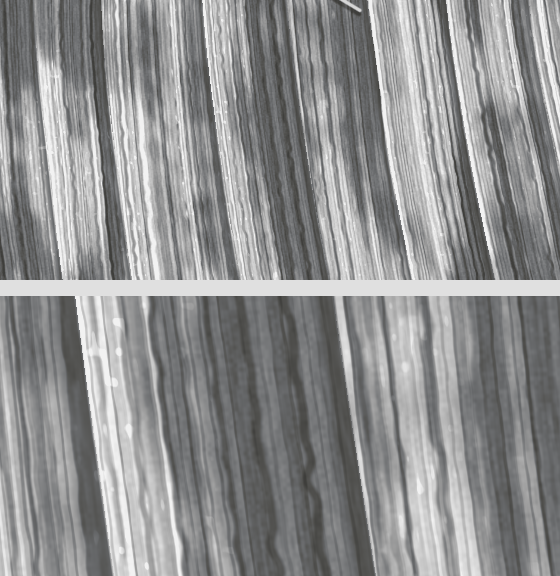
Top: the whole. Bottom: its middle third, enlarged.
Reproduce this texture procedurally as a Shadertoy shader.

```glsl
// Edges of stacked paper sheets, leaning to the right and crossed by dappled shade.
// Sheared 1D cells at three scales make bundles, folds and sheets; layered value
// noise makes the leaf shadows, and each sheet catches the light differently.

#define LEAN 0.055        // shear of the sheets at the left side
#define FAN 0.05          // extra shear towards the right
#define BEND 0.035        // curvature along the sheets
#define BUNDLES 3.4       // bundles per canvas height
#define FOLDS 25.0        // folds per canvas height
#define SHEETS 74.0       // sheets per canvas height
#define SHADE_TONE 0.455
#define SUN_TONE 0.79
#define SUN_AMOUNT 0.50   // larger lights a larger area
#define SOFTNESS 0.17     // half width of the shadow borders

float hash(vec2 p) {
    vec3 q = fract(vec3(p.xyx) * 0.1031);
    q += dot(q, q.yzx + 33.33);
    return fract((q.x + q.y) * q.z);
}

float noise(vec2 p) {
    vec2 i = floor(p), f = fract(p);
    f = f * f * (3.0 - 2.0 * f);
    float low = mix(hash(i), hash(i + vec2(1, 0)), f.x);
    float high = mix(hash(i + vec2(0, 1)), hash(i + vec2(1, 1)), f.x);
    return mix(low, high, f.y);
}

// Uneven strips across u: x = tone, y = dark gap, z = bright ridge.
vec3 strips(float u, float y, float count, float seed) {
    float s = u * count;
    s += 1.2 * noise(vec2(s * 0.4, seed));
    s += 0.2 * (noise(vec2(s * 0.8, y * 38.0 + seed)) - 0.5);
    float id = floor(s), f = fract(s);
    float pixel = count / iResolution.y;
    float blend = smoothstep(1.0 - max(0.2, pixel), 1.0, f);
    float tone = mix(hash(vec2(id, seed)), hash(vec2(id + 1.0, seed)), blend);
    float side = min(f, 1.0 - f);
    float depth = hash(vec2(floor(s + 0.5), seed + 5.0));
    float gap = depth * (1.0 - smoothstep(0.04, 0.14 + pixel, side));
    float ridge = hash(vec2(id, seed + 9.0));
    ridge *= ridge * (1.0 - smoothstep(0.06, 0.16 + pixel, abs(f - 0.3)));
    return vec3(tone, gap, ridge);
}

// Soft leaf shadows: high values are open to the sun.
float canopy(vec2 p) {
    p.x -= 0.25 * (1.0 - p.y);
    float field = 0.56 * noise(p * vec2(3.4, 2.1) + 3.0);
    field += 0.30 * noise(p * vec2(8.0, 5.5) + 17.0);
    return field + 0.14 * noise(p * vec2(23.0, 15.0) + 41.0);
}

float segmentDistance(vec2 p, vec2 a, vec2 b) {
    vec2 ab = b - a;
    return length(p - a - ab * clamp(dot(p - a, ab) / dot(ab, ab), 0.0, 1.0));
}

void mainImage(out vec4 fragColor, in vec2 fragCoord) {
    vec2 p = fragCoord / iResolution.y;
    float pixel = 1.0 / iResolution.y;
    float drop = 1.0 - p.y;

    // Coordinate across the leaning sheets
    float u = p.x - drop * (LEAN + FAN * p.x) - BEND * drop * drop;
    u += 0.012 * (noise(vec2(u * 5.0, p.y * 2.5)) - 0.5);

    // Bundles: a bright lip on the left, a dark crevice on the right
    float b = u * BUNDLES + 0.9 * noise(vec2(u * 2.6, 7.0));
    float bundle = floor(b), across = fract(b);
    float edge = 2.0 * pixel * BUNDLES;
    float crevice = smoothstep(0.87, 0.98, across) * (1.0 - smoothstep(1.0 - edge, 1.0, across));
    float lip = smoothstep(0.0, edge, across) * (1.0 - smoothstep(0.025, 0.06, across));

    // Folds and sheets, each bundle fanned by its own angle
    float v = u + 0.06 * (hash(vec2(bundle, 2.0)) - 0.5) * drop;
    vec3 fold = strips(v, p.y, FOLDS, 11.0 + bundle);
    vec3 sheet = strips(v, p.y, SHEETS, 31.0 + bundle);
    float fibre = noise(vec2(v * 260.0, p.y * 35.0)) - 0.5;
    float grain = noise(p * 190.0) - 0.5;

    // Sunlight broken up by the canopy and by the tilt of each sheet
    float open = canopy(p) - 1.0 + SUN_AMOUNT;
    open += 0.26 * (fold.x - 0.5) + 0.14 * (sheet.x - 0.5) + 0.24 * (0.45 - across);
    float sun = smoothstep(-SOFTNESS, SOFTNESS, open);

    // Paper tone
    float tone = mix(SHADE_TONE, SUN_TONE, sun);
    tone += 0.11 * (fold.x - 0.5) + 0.12 * (sheet.x - 0.5);
    tone += 0.07 * fibre + 0.05 * grain;
    tone *= (1.0 - 0.40 * fold.y) * (1.0 - 0.28 * sheet.y);
    tone += (0.06 + 0.14 * sun) * (0.6 * sheet.z + fold.z);
    tone = mix(tone, 0.29 + 0.04 * fibre, 0.75 * crevice);
    tone += 0.16 * lip;

    // Torn flecks along the ridges
    float fleck = smoothstep(0.80, 0.92, noise(vec2(v * 110.0, p.y * 55.0)));
    tone += 0.14 * fleck * (0.2 + sun) * fold.x;

    // A short stem lying over the upper border, with its shadow
    vec2 root = vec2(1.19, 1.02), tip = vec2(1.285, 0.963);
    float shadow = segmentDistance(p + vec2(0.004, 0.012), root, tip);
    tone *= 0.6 + 0.4 * smoothstep(0.003, 0.014, shadow);
    float stem = segmentDistance(p, root, tip);
    tone = mix(tone, 0.84, 1.0 - smoothstep(0.006 - pixel, 0.006 + pixel, stem));

    // Warm depths, cool half shade, neutral highlights
    tone = clamp(tone, 0.24, 0.95);
    vec3 tint = mix(vec3(0.003, 0.002, -0.008), vec3(-0.006, 0.0, 0.007), smoothstep(0.30, 0.42, tone));
    tint *= 1.0 - smoothstep(0.45, 0.65, tone);
    fragColor = vec4(tone + tint, 1.0);
}
```
